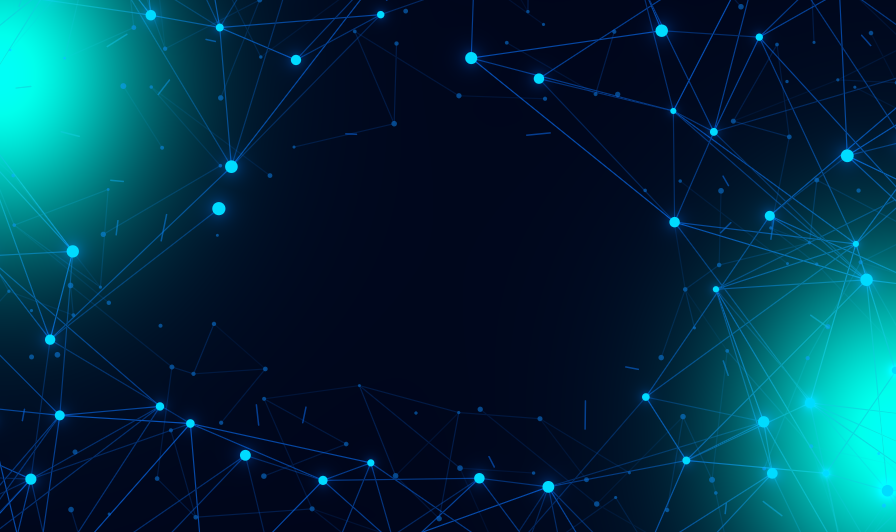
Reproduce this background procedurally as a Shadertoy shader.

```glsl
// Draws a glowing blue network of dots and links around a dark, empty centre.

#define LEFT_GLOW vec2(0.0, 0.86)
#define RIGHT_GLOW vec2(1.684, 0.19)
#define GLOW_SIZE 0.28
#define HUB_CELL 0.165
#define DUST_CELL 0.088
#define HUB_CLEARING vec2(0.43, 0.37)
#define DUST_CLEARING vec2(0.42, 0.24)
#define LINE_HALF_WIDTH 0.0011

const vec2 CANVAS = vec2(1.684, 1.0);
const vec3 NIGHT = vec3(0.0, 0.014, 0.095);
const vec3 AQUA = vec3(0.0, 0.98, 0.80);
const vec3 LINK_BLUE = vec3(0.03, 0.38, 0.86);
const vec3 LINK_TEAL = vec3(0.06, 0.80, 0.86);
const vec3 DOT_CYAN = vec3(0.0, 0.86, 1.0);
const vec3 DUST_BLUE = vec3(0.03, 0.36, 0.68);

vec3 hash3(vec2 p) {
    vec3 q = fract(p.xyx * vec3(0.1031, 0.1030, 0.0973));
    q += dot(q, q.yxz + 33.33);
    return fract((q.xxy + q.yzz) * q.zyx);
}

float segmentDistance(vec2 p, vec2 a, vec2 b) {
    vec2 ab = b - a;
    float t = clamp(dot(p - a, ab) / max(dot(ab, ab), 1e-6), 0.0, 1.0);
    return length(p - a - ab * t);
}

// Antialiased coverage of a shape of the given half width
float cover(float d, float halfWidth) {
    return clamp((halfWidth - d) * iResolution.y + 0.5, 0.0, 1.0);
}

// Jittered grid point, in canvas units
vec2 nodeAt(vec2 id, float cell, float seed) {
    return (id + 0.1 + 0.8 * hash3(id + seed).xy) * cell;
}

// Nodes exist only outside the central clearing
float nodeExists(vec2 id, vec2 node, vec2 clearing, float share, float seed) {
    float outside = step(1.0, length((node - 0.5 * CANVAS) / clearing));
    return outside * step(hash3(id + seed + 71.0).x, share);
}

// Returns dots, halo and links of one layer; links reach two cells at most
vec3 network(vec2 p, float cell, vec2 clearing, float share,
             float dotSize, int linkCount, float seed) {
    vec3 layer = vec3(0.0);
    vec2 home = floor(p / cell);
    for (int j = -2; j <= 2; j++)
    for (int i = -2; i <= 2; i++) {
        vec2 id = home + vec2(i, j);
        vec2 a = nodeAt(id, cell, seed);
        if (nodeExists(id, a, clearing, share, seed) < 0.5) continue;

        vec3 trait = hash3(id + seed + 19.0);
        float radius = dotSize * mix(0.45, 1.0, trait.x);
        float d = length(p - a);
        layer.x = max(layer.x, cover(d, radius));
        layer.y = max(layer.y, exp(-d / (radius * 1.1)));

        for (int k = 0; k < linkCount; k++) {
            vec3 pick = hash3(id + seed + 37.0 * float(k + 2));
            vec2 otherId = id + floor(pick.xy * 5.0) - 2.0;
            vec2 b = nodeAt(otherId, cell, seed);
            float strength = nodeExists(otherId, b, clearing, share, seed)
                           * mix(0.35, 1.0, pick.z);
            float link = cover(segmentDistance(p, a, b), LINE_HALF_WIDTH);
            layer.z = max(layer.z, link * strength);
        }
    }
    return layer;
}

// Short loose streaks
float streaks(vec2 p) {
    vec2 id = floor(p / DUST_CELL);
    vec3 trait = hash3(id + 211.0);
    vec2 mid = (id + 0.5) * DUST_CELL;
    float angle = 6.2832 * trait.y;
    vec2 arm = vec2(cos(angle), sin(angle)) * DUST_CELL * mix(0.1, 0.3, trait.z);
    float shown = nodeExists(id, mid, DUST_CLEARING, 0.22, 211.0);
    return shown * cover(segmentDistance(p, mid - arm, mid + arm), 0.0014);
}

float glowFall(vec2 p, vec2 centre, float size) {
    vec2 q = (p - centre) * vec2(1.0, 0.88) / size;
    return exp(-dot(q, q));
}

void mainImage(out vec4 fragColor, in vec2 fragCoord) {
    vec2 p = fragCoord / iResolution.xy * CANVAS;

    // Side glows with a wide, faint skirt
    float glow = glowFall(p, LEFT_GLOW, GLOW_SIZE) + glowFall(p, RIGHT_GLOW, GLOW_SIZE);
    float skirt = glowFall(p, LEFT_GLOW, 0.6) + glowFall(p, RIGHT_GLOW, 0.6);
    vec3 color = NIGHT + AQUA * glow + vec3(0.0, 0.06, 0.075) * skirt;

    // Faint fine mesh
    vec3 dust = network(p, DUST_CELL, DUST_CLEARING, 0.5, 0.0055, 2, 5.0);
    vec3 linkColor = mix(LINK_BLUE, LINK_TEAL, clamp(glow * 1.6, 0.0, 1.0));
    color = mix(color, linkColor, 0.26 * dust.z);
    color = mix(color, DUST_BLUE + AQUA * glow * 0.5, 0.75 * dust.x);
    color = mix(color, linkColor, 0.6 * streaks(p));

    // Bright hubs and their links
    vec3 hubs = network(p, HUB_CELL, HUB_CLEARING, 0.8, 0.0125, 5, 90.0);
    color = mix(color, linkColor, 0.8 * hubs.z);
    color += vec3(0.0, 0.22, 0.5) * hubs.y;
    color = mix(color, DOT_CYAN, hubs.x);

    fragColor = vec4(clamp(color, 0.0, 1.0), 1.0);
}
```
